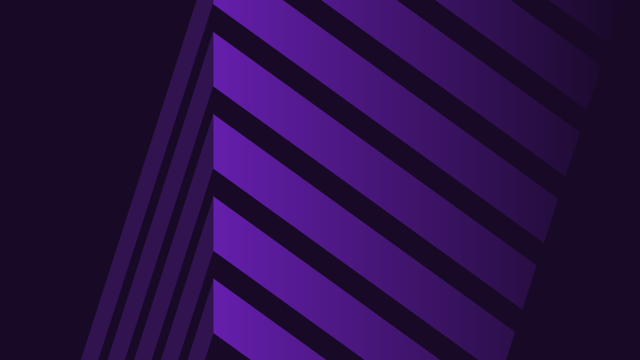
This background is drawn by a Shadertoy shader. Its source:

```glsl
// Dark violet backdrop with two families of slanted bands meeting at a vertical seam:
// thin flat stripes on the left, wide ones on the right that fade out sideways.
// Each family is a repeated 1D distance along a sheared axis, clipped by half planes.

// Coverage of a region whose signed distance is negative inside.
float cover(float dist) {
    return clamp(0.5 - dist * iResolution.y, 0.0, 1.0);
}

// Signed distance to bands that start at each multiple of period and fill a share of it.
float bands(float along, float period, float share) {
    float t = along / period - 0.5 * share;
    return (abs(fract(t + 0.5) - 0.5) - 0.5 * share) * period;
}

void mainImage(out vec4 fragColor, in vec2 fragCoord) {
    // Canvas heights as units, y measured down from the top edge
    vec2 p = fragCoord / iResolution.y;
    p.y = 1.0 - p.y;

    const float seam = 0.5926;
    vec3 backdrop = vec3(0.094, 0.036, 0.152);
    vec3 thinColor = vec3(0.190, 0.073, 0.310);
    vec3 brightColor = vec3(0.396, 0.118, 0.680);
    vec3 color = backdrop;

    // Thin steep stripes, left of the seam
    float steep = p.x + 0.322 * p.y - 0.5463;
    float steepScale = length(vec2(1.0, 0.322));
    float thin = max(bands(steep, 0.0741, 0.656), -steep) / steepScale;
    color = mix(color, thinColor, cover(max(thin, p.x - seam)));

    // Wide falling bands, between the seam and a slanted right end
    float fall = p.y - 0.722 * (p.x - seam) - 0.0887;
    float wide = bands(fall, 0.2282, 0.664) / length(vec2(1.0, 0.722));
    float rightEnd = (p.x + 0.325 * p.y - 1.7303) / length(vec2(1.0, 0.325));
    float mask = cover(max(max(wide, rightEnd), seam - p.x));

    // Horizontal fade of the wide bands into the backdrop
    float fade = clamp((p.x - seam) / 1.138, 0.0, 1.0);
    color = mix(color, mix(brightColor, backdrop, fade), mask);

    fragColor = vec4(color, 1.0);
}
```
